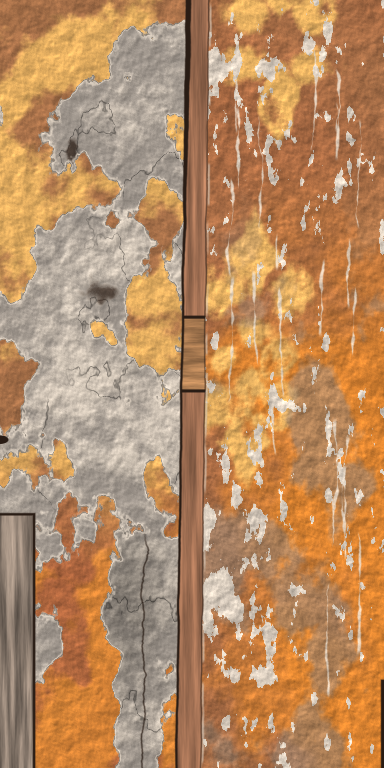
This texture is drawn by a Shadertoy shader. Its source:

```glsl
const vec3 PLASTER = vec3(0.61, 0.575, 0.54);
const vec3 PALE = vec3(0.84, 0.79, 0.73);
const vec3 BROWN = vec3(0.64, 0.43, 0.28);
const vec3 RUST = vec3(0.68, 0.38, 0.23);
const vec3 ORANGE = vec3(0.85, 0.51, 0.19);
const vec3 GOLD = vec3(0.90, 0.69, 0.38);
const vec3 TIMBER = vec3(0.62, 0.43, 0.32);
const vec3 GREY_WOOD = vec3(0.54, 0.48, 0.43);
const vec3 GAP = vec3(0.16, 0.11, 0.08);
const float PEEL_LEVEL = 0.68;
const float RELIEF = 0.65;
const int SCRATCHES = 22;

float hash(vec2 p) {
    vec3 q = fract(p.xyx * 0.1031);
    q += dot(q, q.yzx + 33.33);
    return fract((q.x + q.y) * q.z);
}

float noise(vec2 p) {
    vec2 i = floor(p), f = fract(p);
    f = f * f * (3.0 - 2.0 * f);
    return mix(mix(hash(i), hash(i + vec2(1, 0)), f.x),
               mix(hash(i + vec2(0, 1)), hash(i + vec2(1, 1)), f.x), f.y);
}

float fbm(vec2 p) {
    float sum = 0.0, amp = 0.5;
    for (int i = 0; i < 6; i++) {
        sum += amp * noise(p);
        p = mat2(1.6, 1.2, -1.2, 1.6) * p + 7.3;
        amp *= 0.52;
    }
    return sum;
}

float blob(vec2 p, vec2 c, vec2 r) { vec2 d = (p - c) / r; return exp(-dot(d, d)); }
float below(float d, float w) { return 1.0 - smoothstep(-w, w, d); }

// Two round lobes and one pointed petal
float trefoil(vec2 q, float dir) {
    q = vec2(abs(q.x), q.y * dir);
    float petal = q.x * 1.2 + abs(q.y - 0.05) * 0.8 - 0.09;
    return min(petal, length(q - vec2(0.085, -0.04)) - 0.058);
}

float quatrefoil(vec2 q) {
    q = abs(q);
    if (q.y > q.x) q = q.yx;
    return length(q - vec2(0.07, 0.0)) - 0.042;
}

float stencil(vec2 p) {
    float d = trefoil(p - vec2(0.73, 2.0), 1.0);
    d = min(d, trefoil(p - vec2(0.73, 1.79), -1.0));
    d = min(d, trefoil(p - vec2(0.665, 1.28), 1.0));
    d = min(d, quatrefoil(p - vec2(0.655, 1.07)));
    return min(d, trefoil(p - vec2(0.64, 0.90), -1.0));
}

// Bare plaster under flaking paint
vec3 leftPanel(vec2 p, float rough, float px) {
    float cloud = fbm(p * 6.0 + 31.0);
    vec3 col = mix(PLASTER, PALE, smoothstep(0.38, 0.75, cloud * 0.6 + rough * 0.4));
    col *= 1.0 - 0.3 * blob(p, vec2(0.33, 0.42), vec2(0.12, 0.25)) * smoothstep(0.3, 0.6, cloud);
    float vein = abs(fbm(p * vec2(5.0, 3.5) + 12.0) - 0.5);
    col *= 1.0 - 0.4 * below(vein - 0.004, 0.006) * smoothstep(0.4, 0.6, noise(p * 9.0));
    float crack = abs(p.x - 0.36 - 0.07 * (fbm(vec2(p.y * 7.0, 2.0)) - 0.5));
    col = mix(col, GAP, 0.75 * below(crack - 0.002, px) * below(p.y - 0.6, 0.04));
    float stain = blob(p, vec2(0.26, 1.24), vec2(0.06, 0.035)) + blob(p, vec2(0.19, 1.61), vec2(0.02, 0.05));
    col = mix(col, GAP, 0.75 * smoothstep(0.6, 0.95, stain * 0.6 + rough * 0.7));

    float keep = blob(p, vec2(0.12, 1.93), vec2(0.24, 0.20)) + blob(p, vec2(0.02, 1.5), vec2(0.09, 0.4))
               + blob(p, vec2(0.43, 1.3), vec2(0.10, 0.33)) + 0.8 * blob(p, vec2(0.42, 0.75), vec2(0.07, 0.15))
               + blob(p, vec2(0.16, 0.2), vec2(0.13, 0.4)) + 0.7 * blob(p, vec2(0.45, 0.1), vec2(0.06, 0.2));
    float cover = fbm(p * vec2(8.0, 6.0) + 3.0) + 0.33 * min(keep, 1.1) - PEEL_LEVEL;
    float low = below(p.y - 0.65, 0.2);
    vec3 paint = mix(BROWN, GOLD, smoothstep(0.42, 0.56, fbm(p * 6.5 + 50.0)) * (0.95 - 0.7 * low));
    paint = mix(paint, mix(RUST, ORANGE, smoothstep(0.4, 0.53, cloud)), low * 0.8);
    col = mix(col, PALE * 1.08, 0.75 * smoothstep(-0.05, -0.015, cover));
    col *= 1.0 - 0.35 * blob(vec2(cover), vec2(-0.004), vec2(0.012));
    return mix(col, paint * (0.85 + 0.3 * rough), smoothstep(-0.006, 0.012, cover));
}

// Worn stencilled paint, scuffs and white scratches
vec3 rightPanel(vec2 p, float rough, float px) {
    float cloud = fbm(p * 4.0 + 80.0), wear = fbm(p * vec2(14.0, 11.0) + 17.0);
    float warm = smoothstep(0.62, 0.95, p.x + 0.9 * (cloud - 0.5)) * below(p.y - 1.3, 0.35);
    warm = max(warm, below(p.y - 0.35, 0.3) * smoothstep(0.38, 0.55, cloud) * 0.8);
    vec3 col = mix(mix(BROWN, RUST, 0.4 * noise(p * 5.0)), ORANGE, warm);
    float motif = below(stencil(p) + 0.12 * (wear - 0.5), 0.014);
    col = mix(col, GOLD, motif * smoothstep(0.28, 0.52, wear + 0.1 * rough));
    float scuff = smoothstep(0.54, 0.64, fbm(p * vec2(6.0, 5.0) + 140.0));
    col = mix(col, PLASTER * vec3(0.98, 0.87, 0.78), 0.65 * scuff * below(p.y - 1.35, 0.3));
    col *= 0.82 + 0.36 * rough;

    float zone = blob(p, vec2(0.57, 1.8), vec2(0.05, 0.25)) + blob(p, vec2(0.61, 0.48), vec2(0.11, 0.26));
    zone += 0.9 * blob(p, vec2(0.54, 0.6), vec2(0.025, 0.35));
    float chip = fbm(p * vec2(34.0, 17.0) + 5.0) + 0.2 * zone;
    col = mix(col, mix(PLASTER, PALE * 1.1, rough + 0.25), smoothstep(0.69, 0.715, chip));
    for (int i = 0; i < SCRATCHES; i++) {
        float k = float(i);
        vec2 c = vec2(0.57 + 0.38 * hash(vec2(k, 1.0)), 1.75 * hash(vec2(k, 2.0)));
        float len = 0.04 + 0.13 * hash(vec2(k, 3.0));
        float d = abs(p.x - c.x - 0.035 * (fbm(vec2(p.y * 9.0, k)) - 0.5));
        float width = 0.006 * noise(vec2(p.y * 35.0, k)) - 0.001;
        col = mix(col, PALE * 1.08, 0.85 * below(d - width, px) * below(abs(p.y - c.y) - len, 0.01));
    }
    return col;
}

void mainImage(out vec4 fragColor, in vec2 fragCoord) {
    vec2 p = fragCoord / iResolution.xy * vec2(1.0, 2.0);
    float px = 1.0 / iResolution.x;
    float rough = fbm(p * 38.0);
    float bump = rough - fbm((p + vec2(-0.004, 0.005)) * 38.0);
    float wobble = 0.006 * (fbm(vec2(p.y * 14.0, 4.0)) - 0.5);
    float left = mix(0.456, 0.484, p.y * 0.5) + wobble;
    float right = mix(0.524, 0.545, p.y * 0.5) - wobble;
    vec3 col = p.x < 0.5 ? leftPanel(p, rough, px) : rightPanel(p, rough, px);
    col *= 1.0 + RELIEF * bump;

    // Central batten with an inset block
    float block = below(abs(p.y - 1.078) - 0.096, px);
    float grain = mix(fbm(p * vec2(75.0, 4.0)), fbm(p * vec2(9.0, 80.0)), block);
    vec3 wood = mix(TIMBER, GOLD * 0.85, 0.35 * block) * (0.55 + 0.9 * grain);
    float gapWidth = 0.006 + 0.008 * smoothstep(1.2, 1.9, p.y);
    wood = mix(wood, GAP, below(p.x - left - gapWidth, px));
    wood = mix(wood, GAP, 0.7 * below(right - p.x - 0.003, px));
    wood = mix(wood, GAP, below(abs(abs(p.y - 1.078) - 0.096) - 0.004, px));
    col = mix(col, PALE, 0.6 * below(abs(p.x - right - 0.003) - 0.003, px) * smoothstep(0.35, 0.55, noise(p * 20.0)));
    col = mix(col, wood, below(max(left - p.x, p.x - right), px));

    // Weathered plank and dark openings at the borders
    float plank = max(p.x - 0.092, p.y - 0.664);
    vec3 weathered = GREY_WOOD * (0.4 + 1.2 * fbm(p * vec2(90.0, 5.0) + 9.0));
    col = mix(col, mix(weathered, GAP, smoothstep(-0.009, -0.004, plank)), below(plank, px));
    float hole = min(length((p - vec2(0.0, 0.855)) * vec2(1.0, 2.0)) - 0.022, max(0.992 - p.x, p.y - 0.23));
    col = mix(col, GAP, below(hole, px));
    fragColor = vec4(clamp(col, 0.0, 1.0), 1.0);
}
```
